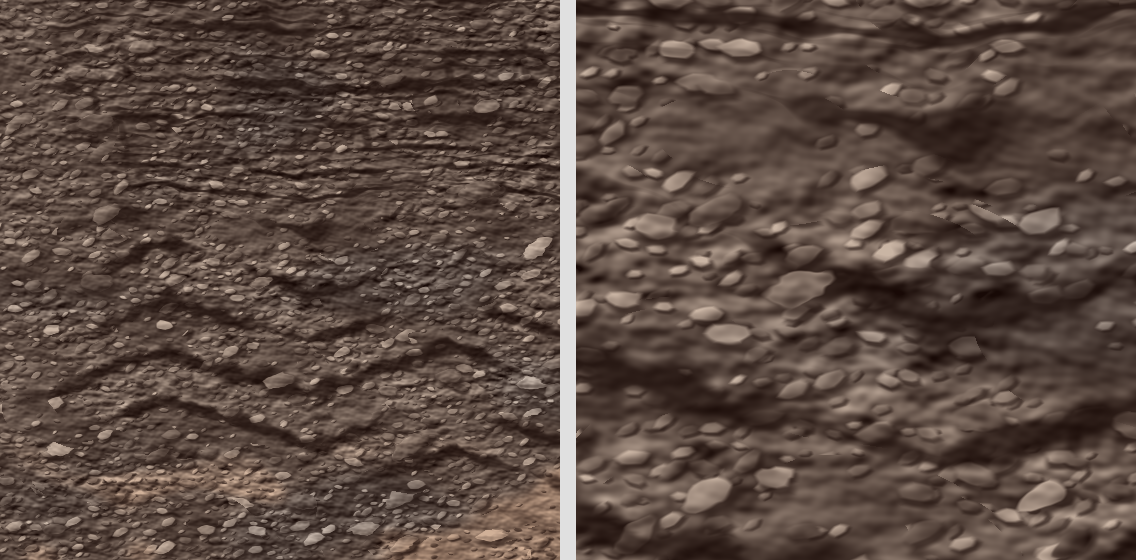
Left, the full canvas; right, a detail of the centre.
Give the GLSL for this texture, as a WebGL 2 fragment shader.

```glsl
#version 300 es
precision highp float;
// Weathered ground: folded rock strata with dark cracks, loose angular stones and tan outcrops.

uniform vec2 u_resolution;
out vec4 fragColor;

const vec3 DARK = vec3(0.17, 0.11, 0.09);
const vec3 LIGHT = vec3(0.71, 0.63, 0.57);
const vec3 TAN_TINT = vec3(1.05, 0.98, 0.92);
const vec3 GREY_TINT = vec3(0.97, 1.0, 1.03);
const float SOIL_TONE = 0.36;
const float RELIEF = 0.95;         // strength of the small bumps
const float EDGE_BLUR = 0.0021;
const float STRATA_RATE = 11.0;    // layers per canvas height
const float TOP_RATE = 8.0;        // extra layers in the upper part
const float FOLD_SLOPE = 0.32;
const float FOLD_PERIOD = 0.5;
const float FOLD_CENTER = 0.55;
const float CRACK_WIDTH = 0.12;    // in layer heights
const float STONE_FLATNESS = 2.1;
const vec2 LIGHT_STEP = vec2(-0.0022, 0.0040);
const float TAU = 6.2832;

vec2 hash2(vec2 p) {
  vec3 q = fract(p.xyx * vec3(0.1031, 0.1030, 0.0973));
  q += dot(q, q.yzx + 33.33);
  return fract((q.xx + q.yz) * q.zy);
}

float cornerSlope(vec2 cell, vec2 offset) {
  float angle = TAU * hash2(cell + 57.0).x;
  return dot(vec2(cos(angle), sin(angle)), offset);
}

float gradientNoise(vec2 p) {
  vec2 i = floor(p), f = fract(p);
  vec2 u = f * f * f * (f * (f * 6.0 - 15.0) + 10.0);
  vec2 e = vec2(1.0, 0.0);
  float low = mix(cornerSlope(i, f), cornerSlope(i + e, f - e), u.x);
  float high = mix(cornerSlope(i + e.yx, f - e.yx), cornerSlope(i + 1.0, f - 1.0), u.x);
  return mix(low, high, u.y);
}

float bumpHeight(vec2 p) {
  vec2 q = p * vec2(26.0, 46.0);
  return gradientNoise(q) + 0.5 * gradientNoise(q * 2.1 + 9.0) + 0.22 * gradientNoise(q * 4.1 + 31.0);
}

// Layer coordinate: level above, folded into zigzags below.
float strataCoord(vec2 p) {
  float fold = FOLD_PERIOD * abs(fract((p.x - FOLD_CENTER) / FOLD_PERIOD + 0.5) - 0.5);
  float weight = smoothstep(0.78, 0.56, p.y) * smoothstep(0.02, 0.25, p.x);
  float h = p.y - FOLD_SLOPE * weight * fold;
  h += 0.028 * gradientNoise(p * vec2(4.0, 6.0)) + 0.011 * gradientNoise(p * vec2(20.0, 28.0));
  return h * STRATA_RATE + max(h - 0.6, 0.0) * TOP_RATE - 0.28;
}

// x: dark crack, y: lit ledge above it
vec2 crackAndLedge(float s, float x, float seed) {
  float layer = floor(s + 0.5);
  float off = s - layer;
  float strength = smoothstep(-0.32, 0.02, gradientNoise(vec2(x * 4.5, layer * 7.37 + seed)));
  float width = CRACK_WIDTH * strength * (1.0 + 1.2 * gradientNoise(vec2(x * 34.0, layer * 3.7 + seed)));
  width = max(width, 0.01);
  float crack = strength * smoothstep(width * 1.6, width * 0.4, abs(off));
  float ledge = strength * smoothstep(width, width * 2.0, off) * smoothstep(0.45, 0.2, off);
  return vec2(crack, ledge);
}

// Short upright breaks inside the layers.
float jointMask(float s, float x) {
  float layer = floor(s);
  float column = x * 7.0 + hash2(vec2(layer, 4.0)).x;
  vec2 r = hash2(vec2(floor(column), layer + 20.0));
  float off = abs(fract(column) - 0.3 - 0.4 * r.x + 0.08 * (fract(s) - 0.5));
  return step(r.y, 0.35) * smoothstep(0.08, 0.02, off);
}

// Irregular six-sided outline of about unit radius.
float stoneDistance(vec2 q, vec2 id) {
  float d = -1.0;
  for (int k = 0; k < 6; k++) {
    vec2 r = hash2(id + float(k) * 17.0);
    float angle = (float(k) + 0.7 * r.x) * TAU / 6.0;
    d = max(d, dot(q, vec2(cos(angle), sin(angle))) - 0.65 - 0.3 * r.y);
  }
  return mix(d, length(q) - 0.85, 0.4);
}

float addStones(float tone, vec2 p, float cell, float chance, float grain) {
  vec2 grid = p / cell;
  for (int n = 0; n < 9; n++) {
    vec2 id = floor(grid) + vec2(n % 3, n / 3) - 1.0;
    vec2 key = id + floor(3.0 / cell);
    vec2 place = hash2(key), kind = hash2(key + 211.0), turn = hash2(key + 419.0);
    if (turn.x > chance) continue;
    float radius = mix(0.26, 0.52, kind.x);
    float angle = 0.2 + 0.9 * (turn.y - 0.5);
    float c = cos(angle), s = sin(angle);
    vec2 q = mat2(c, -s, s, c) * (grid - id - 0.5 - 0.6 * (place - 0.5));
    q = q * vec2(1.0, STONE_FLATNESS) / radius;
    float blur = max(EDGE_BLUR, 0.7 / u_resolution.y) / (radius * cell);
    float shadow = smoothstep(0.35, -0.25, stoneDistance(q + vec2(-0.2, 0.6), key));
    float face = mix(0.36, 0.98, pow(kind.y, 1.6)) + 0.2 * q.y - 0.08 * q.x + 0.75 * grain;
    float edge = stoneDistance(q, key) + 0.5 * grain;
    tone *= 1.0 - 0.68 * shadow;
    tone = mix(tone, face, smoothstep(blur, -blur, edge));
  }
  return tone;
}

void main() {
  vec2 p = gl_FragCoord.xy / u_resolution.y;
  float broad = gradientNoise(p * vec2(3.0, 5.0) + 3.0);
  float patches = gradientNoise(p * vec2(7.0, 11.0) + 17.0);
  float clumps = gradientNoise(p * vec2(15.0, 34.0) + 41.0);
  float grain = RELIEF * (bumpHeight(p) - bumpHeight(p + LIGHT_STEP)) * (0.85 + 0.9 * patches);

  // Soil, tan outcrops and fine gravel
  float slope = 0.52 * (p.x - 0.68) - p.y + 0.05 * patches;
  float mounds = smoothstep(0.05, 0.3, broad + patches) * smoothstep(0.26, 0.1, p.y);
  float outcrop = max(smoothstep(-0.015, 0.02, slope), 0.75 * mounds);
  float tone = SOIL_TONE + 0.2 * broad + 0.2 * patches + 0.2 * clumps + grain + 0.33 * outcrop;
  float cover = clamp(0.75 + 1.3 * patches - 0.4 * outcrop, 0.15, 1.0);
  tone = addStones(tone, p, 0.015, 0.6 * cover, grain);
  tone = addStones(tone, p, 0.025, 0.75 * cover, grain);

  // Strata
  float s = strataCoord(p);
  float upper = smoothstep(0.55, 0.75, p.y);
  float bedrock = smoothstep(0.06, 0.24, p.x + 0.2 * broad) * smoothstep(0.12, 0.3, p.y + 0.12 * p.x);
  vec2 layers = crackAndLedge(s, p.x, 0.4);
  vec2 fine = crackAndLedge(s * 2.3 + 0.4, p.x * 1.6, 5.6) * upper;
  float dark = max(layers.x, max(0.7 * fine.x, 0.65 * upper * jointMask(s, p.x)));
  tone += bedrock * (0.12 * layers.y + 0.08 * fine.y - 0.06 * upper);
  tone = mix(tone, -0.02 + 0.3 * grain, 0.92 * bedrock * dark);

  // Larger loose stones, fewer inside the cracks
  float loose = cover * (1.0 - 0.35 * bedrock);
  float bare = mix(tone, addStones(tone, p, 0.04, 0.72 * loose, grain), 1.0 - 0.7 * bedrock * dark);
  tone = addStones(bare, p, 0.075, 0.34 * loose, grain);

  vec3 color = mix(DARK, LIGHT, clamp(tone, -0.14, 1.15));
  color *= mix(vec3(1.0), GREY_TINT, smoothstep(0.1, 0.4, -broad));
  color *= mix(vec3(1.0), TAN_TINT, outcrop);
  fragColor = vec4(color, 1.0);
}
```
